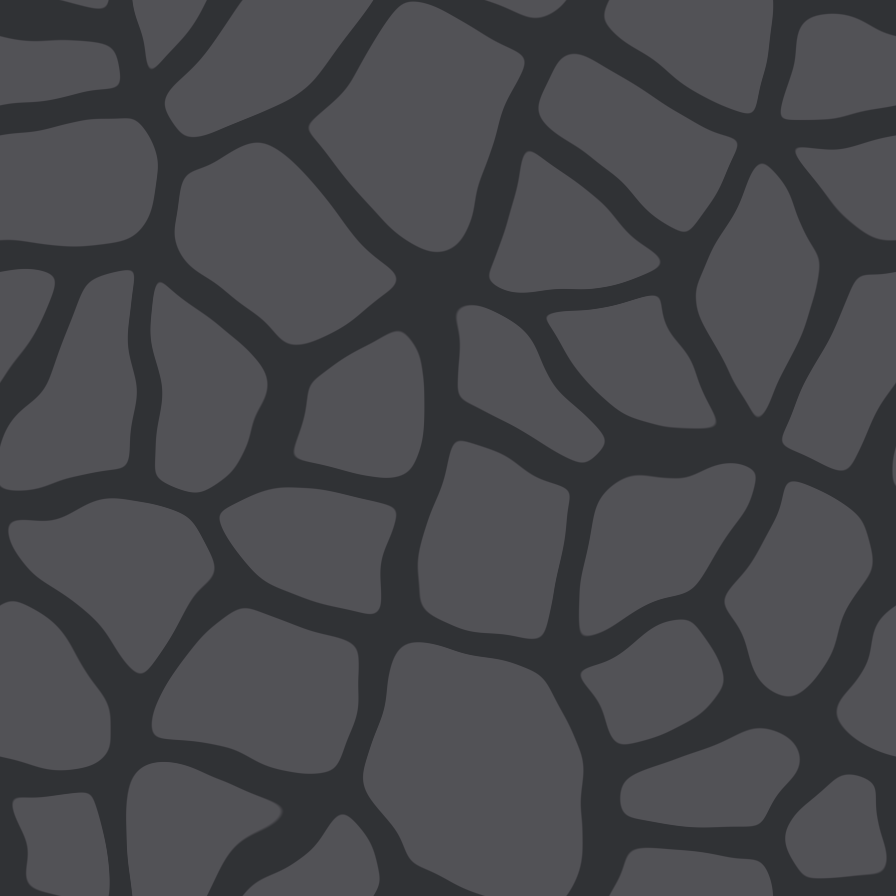
This pattern is drawn by a WebGL 2 fragment shader. Its source:

```glsl
#version 300 es
precision highp float;
// Tiling crazy paving: flat grey stones of mixed size parted by dark, wavering joints.

#define GRID 6.0          // seed cells per side
#define JITTER 0.96       // scatter of the seeds inside their cells
#define DROP 0.22         // share of cells left without a seed
#define JOINT 0.0335      // joint width, in canvas units
#define ROUNDING 22.0     // higher gives sharper stone corners
#define BEND_FREQ 5.0     // broad bends of the joints
#define BEND_AMP 0.05
#define WOBBLE_FREQ 12.0  // small kinks of the joints
#define WOBBLE_AMP 0.016
#define STONE_COLOR vec3(0.322, 0.320, 0.338)
#define JOINT_COLOR vec3(0.190, 0.196, 0.208)

uniform vec2 u_resolution;
out vec4 fragColor;

// Three random values per lattice cell, wrapping after period cells
vec3 hashCell(vec2 cell, float period, float seed) {
    uvec3 v = uvec3(vec3(floor(mod(cell + 0.5, period)), seed));
    v = v * 1664525u + 1013904223u;
    v.x += v.y * v.z; v.y += v.z * v.x; v.z += v.x * v.y;
    v ^= v >> 16u;
    v.x += v.y * v.z; v.y += v.z * v.x; v.z += v.x * v.y;
    return vec3(v >> 8u) / 16777216.0;
}

float cornerSlope(vec2 cell, vec2 corner, vec2 f, float period, float seed) {
    float angle = 6.28319 * hashCell(cell + corner, period, seed).x;
    return dot(vec2(cos(angle), sin(angle)), f - corner);
}

// Periodic gradient noise
float gradientNoise(vec2 p, float period, float seed) {
    vec2 cell = floor(p);
    vec2 f = p - cell;
    vec2 w = f * f * f * (f * (f * 6.0 - 15.0) + 10.0);
    float a = cornerSlope(cell, vec2(0.0, 0.0), f, period, seed);
    float b = cornerSlope(cell, vec2(1.0, 0.0), f, period, seed);
    float c = cornerSlope(cell, vec2(0.0, 1.0), f, period, seed);
    float d = cornerSlope(cell, vec2(1.0, 1.0), f, period, seed);
    return mix(mix(a, b, w.x), mix(c, d, w.x), w.y);
}

vec2 noiseOffset(vec2 uv, float freq, float seed) {
    return vec2(gradientNoise(uv * freq, freq, seed),
                gradientNoise(uv * freq, freq, seed + 1.0));
}

// Seed position in a cell; z tells whether the seed exists
vec3 stoneSeed(vec2 cell) {
    vec3 h = hashCell(cell, GRID, 7.0);
    return vec3(cell + 0.5 + JITTER * (h.xy - 0.5), step(DROP, h.z));
}

// Distance to the nearest stone border, with softened corners
float borderDistance(vec2 p) {
    vec2 base = floor(p);
    vec2 nearest = vec2(0.0);
    vec2 nearestCell = base;
    float best = 1e4;
    for (int y = -2; y <= 2; y++) {
        for (int x = -2; x <= 2; x++) {
            vec2 cell = base + vec2(x, y);
            vec3 site = stoneSeed(cell);
            vec2 toSite = site.xy - p;
            float d = dot(toSite, toSite);
            if (site.z > 0.5 && d < best) {
                best = d;
                nearest = toSite;
                nearestCell = cell;
            }
        }
    }
    float sum = 1e-12;
    for (int y = -3; y <= 3; y++) {
        for (int x = -3; x <= 3; x++) {
            vec3 site = stoneSeed(nearestCell + vec2(x, y));
            if (site.z < 0.5 || (x == 0 && y == 0)) continue;
            vec2 other = site.xy - p;
            float d = dot(0.5 * (nearest + other), normalize(other - nearest));
            sum += exp(-ROUNDING * d);
        }
    }
    return -log(sum) / ROUNDING;
}

void main() {
    vec2 uv = gl_FragCoord.xy / u_resolution;

    // Bend the plane so that the straight borders waver
    vec2 bent = uv + BEND_AMP * noiseOffset(uv, BEND_FREQ, 1.0)
                   + WOBBLE_AMP * noiseOffset(uv, WOBBLE_FREQ, 3.0);

    // Stones and joints, with a smooth edge about one pixel wide
    float border = borderDistance(bent * GRID) / GRID;
    float soft = 0.8 / min(u_resolution.x, u_resolution.y);
    float stone = smoothstep(-soft, soft, border - 0.5 * JOINT);
    fragColor = vec4(mix(JOINT_COLOR, STONE_COLOR, stone), 1.0);
}
```
